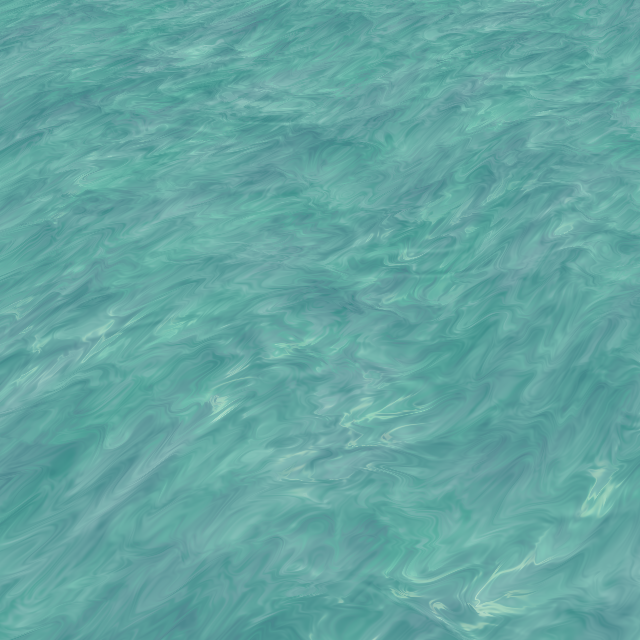
A Shadertoy shader for this texture:

```glsl
// Shallow turquoise sea seen at a slant: a perspective plane carries long tilted
// swells and fine ripples from warped layered sines, thin crest lines on the
// swell contours, and pale caustic webs from cellular noise.

vec2 hash2(vec2 cell) {
    vec2 k = vec2(dot(cell, vec2(127.1, 311.7)), dot(cell, vec2(269.5, 183.3)));
    return fract(sin(k) * 43758.545);
}

// Layered sines; each octave is turned, shrunk and bent by the one before.
float waves(vec2 p, int octaves, float gain) {
    float sum = 0.0, amp = 0.5;
    for (int i = 0; i < octaves; i++) {
        p += 0.8 * sin(p.yx * vec2(0.83, 0.71) + vec2(1.7, 4.1) * float(i + 1));
        sum += amp * sin(p.x + 1.1 * sin(0.63 * p.y)) * cos(p.y + 1.3 * sin(0.57 * p.x));
        p = mat2(0.8, 0.6, -0.6, 0.8) * p * 1.65 + 3.7;
        amp *= gain;
    }
    return sum;
}

// Cellular noise: gap between the two nearest points, zero on cell borders.
float cellGap(vec2 p) {
    vec2 base = floor(p), f = fract(p);
    float nearest = 8.0, second = 8.0;
    for (int y = -1; y <= 1; y++)
    for (int x = -1; x <= 1; x++) {
        vec2 offset = vec2(x, y);
        float d = length(offset + hash2(base + offset) - f);
        second = min(second, max(nearest, d));
        nearest = min(nearest, d);
    }
    return second - nearest;
}

void mainImage(out vec4 fragColor, in vec2 fragCoord) {
    vec2 uv = fragCoord / iResolution.y;

    // Perspective plane, sheared so that the waves climb to the right
    float depth = 1.0 / (1.9 - uv.y);
    vec2 sea = vec2((uv.x - 0.5) * depth, depth);
    sea.y -= 0.22 * sea.x;
    sea.y += 0.012 * sin(sea.x * 13.0 + sea.y * 9.0);

    // Broad swell, medium chop and fine ripples
    float swell = waves(sea * vec2(9.0, 36.0) + 2.0, 3, 0.5);
    float chop = waves(sea * vec2(26.0, 80.0) + 11.0 + 1.5 * swell, 3, 0.65);
    float ripple = waves(sea * vec2(75.0, 190.0) + 5.0 + 2.5 * chop, 4, 0.8);
    float patches = smoothstep(-0.25, 0.4, waves(sea * vec2(11.0, 25.0) + 31.0, 3, 0.6));

    // Light crest lines with a dark trough beside them
    float line = swell + 0.07 * chop;
    float crest = exp(-pow(line * 16.0, 2.0)) * (0.3 + 0.7 * patches);
    float trough = exp(-pow((line - 0.13) * 12.0, 2.0)) * patches;

    // Caustic webs, strongest near the viewer
    vec2 web = sea * vec2(15.0, 42.0) + vec2(chop, swell) * 1.3 + 0.35 * ripple;
    float caustic = smoothstep(0.32, 0.0, cellGap(web)) * patches;
    caustic *= mix(0.75, 0.3, uv.y) * smoothstep(-0.3, 0.4, chop + 0.5 * ripple);

    // Short combed ripples riding on the swell faces
    float comb = sin(sea.x * 150.0 + sea.y * 210.0 + 5.0 * chop + 4.0 * swell);
    comb *= smoothstep(0.05, 0.4, swell) * (1.0 - uv.y);

    float tone = 0.30 + 0.24 * swell + 0.26 * chop + 0.27 * ripple
               + 0.22 * crest - 0.16 * trough + 0.55 * caustic + 0.07 * comb;
    tone = max(tone, -0.12 + 0.25 * tone);

    // Teal depths to pale aqua, grey sky sheen, cream where caustics gather
    vec3 color = mix(vec3(0.31, 0.58, 0.58), vec3(0.55, 0.80, 0.75), tone);
    float sheen = waves(sea * vec2(20.0, 60.0) + 47.0 + ripple, 3, 0.7);
    color += sheen * vec3(0.055, -0.012, 0.02);
    color += smoothstep(0.25, 0.7, caustic) * vec3(0.09, 0.04, 0.0);

    fragColor = vec4(clamp(color, 0.0, 1.0), 1.0);
}
```
